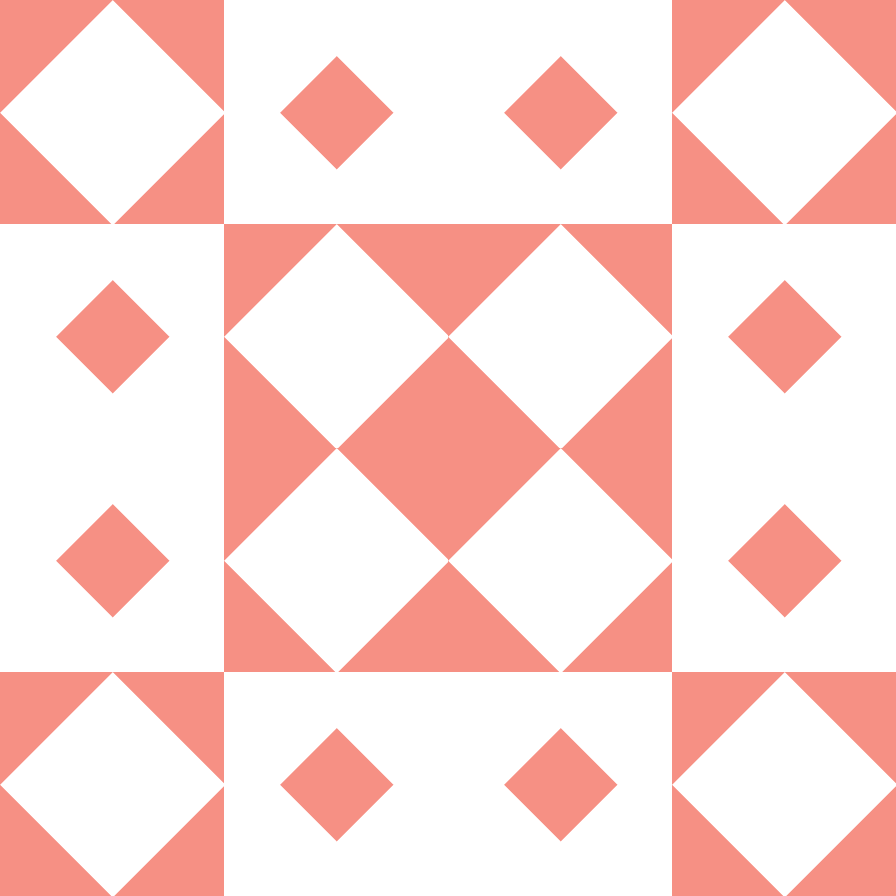
Give the GLSL for this pattern, as a Shadertoy shader.

```glsl
#define GRID 4.0
#define LARGE_RADIUS 0.503
#define SMALL_RADIUS 0.253
#define CENTER_SHIFT vec2(0.0035, -0.0035)
#define CORAL vec3(0.965, 0.565, 0.518)
#define WHITE vec3(1.0)

// Signed distance to a square standing on its corner
float diamondDistance(vec2 p, float radius) {
    return (abs(p.x) + abs(p.y) - radius) * 0.70710678;
}

void mainImage(out vec4 fragColor, in vec2 fragCoord) {
    vec2 grid = GRID * fragCoord / iResolution.xy;
    vec2 cell = floor(grid);
    vec2 local = fract(grid) - 0.5 - CENTER_SHIFT;
    float pixel = GRID / min(iResolution.x, iResolution.y);

    // Corner and middle tiles are coral; the border tiles between are white
    vec2 outer = step(vec2(1.0), abs(cell - 0.5 * (GRID - 1.0)));
    bool coralTile = outer.x == outer.y;

    // Each tile holds a diamond of the opposite colour
    float radius = coralTile ? LARGE_RADIUS : SMALL_RADIUS;
    float distanceToEdge = diamondDistance(local, radius);
    float inside = 1.0 - smoothstep(-0.6 * pixel, 0.6 * pixel, distanceToEdge);
    float coral = coralTile ? 1.0 - inside : inside;

    fragColor = vec4(mix(WHITE, CORAL, coral), 1.0);
}
```
